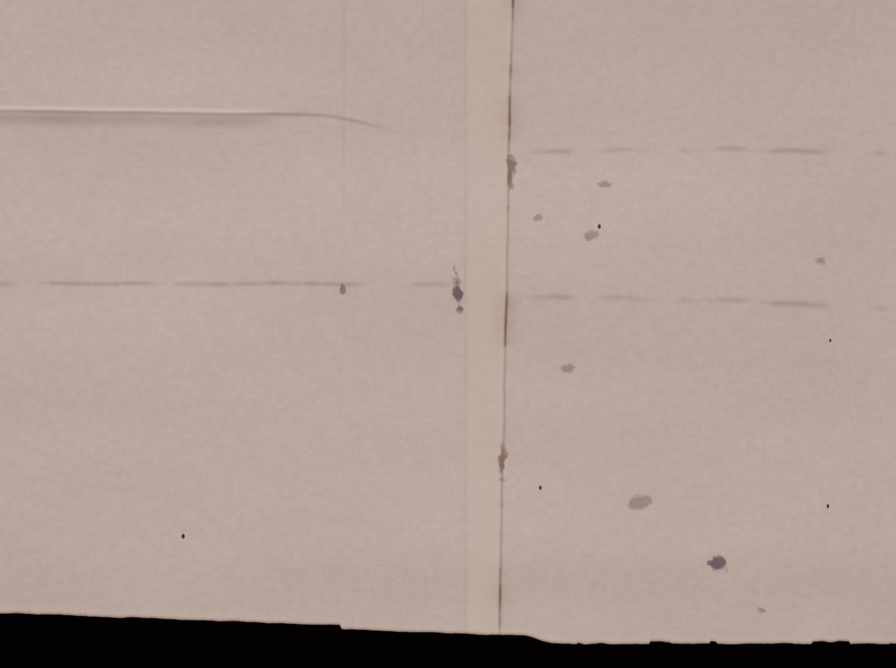
This texture is drawn by a WebGL 1 fragment shader. Its source:

```glsl
precision highp float;
// Old folded paper sheet with a pasted seam, creases and stains over a black ground.

#define PAPER vec3(0.733, 0.671, 0.637)
#define SHADE vec3(0.705, 0.636, 0.598)
#define WARM vec3(0.765, 0.685, 0.630)
#define BROWN vec3(0.43, 0.32, 0.27)
#define INK vec3(0.34, 0.27, 0.30)
#define GROUND vec3(0.010, 0.002, 0.002)
#define GRAIN 0.016
#define BANDING 0.55
#define SPECKS 5
#define SMUDGES 7

uniform vec2 u_resolution;

float hash(vec2 p) {
  vec3 q = fract(vec3(p.xyx) * 0.1031);
  q += dot(q, q.yzx + 33.33);
  return fract((q.x + q.y) * q.z);
}

float noise(vec2 p) {
  vec2 i = floor(p), f = fract(p);
  f = f * f * (3.0 - 2.0 * f);
  return mix(mix(hash(i), hash(i + vec2(1, 0)), f.x),
             mix(hash(i + vec2(0, 1)), hash(i + vec2(1, 1)), f.x), f.y);
}

float fbm(vec2 p) {
  float sum = 0.0, amp = 0.53;
  for (int i = 0; i < 4; i++) {
    sum += amp * noise(p);
    p = p * 2.03 + 17.1;
    amp *= 0.5;
  }
  return sum;
}

// Soft line profile around zero.
float ridge(float d, float width) {
  return exp(-d * d / (width * width));
}

// Ragged spot with radii r.
float blot(vec2 p, vec2 centre, vec2 r) {
  float d = length((p - centre) / r) + (fbm(p * 75.0) - 0.5) * 1.7;
  return 1.0 - smoothstep(0.45, 1.15, d);
}

// Height of the torn lower border.
float border(float x) {
  float y = 0.082 - 0.035 * min(x, 0.83);
  y -= 0.006 * smoothstep(0.508, 0.512, x) + 0.011 * smoothstep(0.78, 0.83, x);
  float nick = smoothstep(0.80, 0.95, noise(vec2(x * 45.0, 3.0))) * step(0.8, x);
  return y + 0.004 * (fbm(vec2(x * 40.0, 8.0)) - 0.5) + 0.004 * nick;
}

void main() {
  vec2 p = gl_FragCoord.xy / u_resolution.y;
  float px = 1.0 / u_resolution.y;
  float wobble = fbm(vec2(p.x * 9.0, 2.0)) - 0.5;

  // Cloudy tone, wide horizontal bands and fine weave
  float bands = noise(vec2(p.x * 1.3, p.y * 15.0)) - 0.5;
  float cloud = fbm(p * vec2(4.0, 7.0)) - 0.5;
  float tone = 0.33 + BANDING * bands + 0.8 * cloud + 0.2 * smoothstep(0.7, 1.34, p.x);
  tone += 0.35 * smoothstep(0.2, 0.03, p.y) + 0.15 * smoothstep(0.85, 1.0, p.y);
  vec3 col = mix(PAPER, SHADE, clamp(tone, -0.2, 1.3));
  float weave = noise(p * vec2(210.0, 130.0)) + noise(p * vec2(90.0, 260.0)) - 1.0;
  col += GRAIN * weave;

  // Overlapping strip and its dark, broken seam
  float seamX = 0.747 + 0.020 * p.y + 0.004 * (fbm(vec2(p.y * 14.0, 5.0)) - 0.5);
  float strip = smoothstep(0.692, 0.704, p.x) * (1.0 - smoothstep(seamX - 0.006, seamX, p.x));
  col = mix(col, WARM, 0.36 * strip);
  float wear = smoothstep(0.35, 0.75, fbm(vec2(p.y * 22.0, 11.0)));
  col = mix(col, BROWN, (0.25 + 0.6 * wear) * ridge(p.x - seamX, 0.0022));
  col = mix(col, WARM, 0.35 * ridge(p.x - seamX + 0.006, 0.004));
  col = mix(col, BROWN, 0.12 * wear * ridge(p.x - seamX, 0.016));
  col = mix(col, BROWN, 0.06 * ridge(p.x - 0.515, 0.002) * smoothstep(0.4, 0.9, p.y));
  col = mix(col, BROWN, 0.05 * ridge(p.x - 0.697, 0.003));

  // Raised crease at upper left: lit ridge over a brown shadow
  float creaseY = 0.836 - 0.012 * p.x + 0.004 * wobble - 0.5 * pow(max(p.x - 0.48, 0.0), 1.4);
  float c = p.y - creaseY;
  float lit = 1.0 - smoothstep(0.36, 0.44, p.x);
  float tail = 1.0 - smoothstep(0.50, 0.61, p.x);
  float patchy = 0.4 + fbm(vec2(p.x * 12.0, p.y * 30.0));
  col = mix(col, BROWN, 0.26 * lit * patchy * ridge(c + 0.013, 0.010));
  col = mix(col, BROWN, 0.32 * tail * patchy * ridge(c + 0.003, 0.003));
  col = mix(col, vec3(0.81, 0.735, 0.67), 0.75 * lit * ridge(c - 0.002, 0.0035));

  // Faint level folds on both sides
  float left = 1.0 - smoothstep(0.62, 0.70, p.x);
  float right = smoothstep(0.76, 0.85, p.x);
  float broken = smoothstep(0.25, 0.7, fbm(vec2(p.x * 24.0, 4.0)));
  float folds = left * ridge(p.y - 0.574 - 0.008 * wobble, 0.0035);
  folds += right * ridge(p.y - 0.773 - 0.012 * wobble, 0.004);
  folds += right * ridge(p.y - 0.58 + 0.03 * p.x - 0.010 * wobble, 0.0045);
  col = mix(col, BROWN, 0.24 * broken * folds);

  // Faint smudges, mostly on the right, and tiny dark specks
  for (int i = 0; i < SMUDGES; i++) {
    float k = float(i);
    vec2 at = vec2(0.64 + 0.62 * hash(vec2(k, 2.3)), 0.07 + 0.68 * hash(vec2(k, 7.9)));
    vec2 size = vec2(0.009, 0.006) * (0.7 + hash(vec2(k, 4.4)));
    col = mix(col, BROWN, 0.38 * blot(p, at, size));
  }
  for (int i = 0; i < SPECKS; i++) {
    float k = float(i);
    vec2 at = vec2(1.30 * hash(vec2(k, 21.7)), 0.14 + 0.65 * hash(vec2(k, 35.1)));
    float r = 0.0015 + 0.0018 * hash(vec2(k, 13.0));
    float d = length((p - at) * vec2(1.2, 0.8));
    col = mix(col, vec3(0.20, 0.09, 0.08), 0.85 * (1.0 - smoothstep(r - px, r + px, d)));
  }

  // Larger ink and seam stains
  float ink = blot(p, vec2(0.685 + 0.12 * (0.563 - p.y), 0.563), vec2(0.007, 0.027));
  ink = max(ink, blot(p, vec2(1.075, 0.154), vec2(0.014, 0.012)));
  ink = max(ink, 0.7 * blot(p, vec2(0.512, 0.568), vec2(0.005, 0.009)));
  col = mix(col, INK, 0.75 * ink);
  float rust = max(blot(p, vec2(0.764, 0.738), vec2(0.008, 0.028)),
                   blot(p, vec2(0.751, 0.31), vec2(0.007, 0.028)));
  col = mix(col, BROWN, 0.65 * rust);

  // Torn border against the ground
  float above = p.y - border(p.x);
  col = mix(col, WARM, 0.3 * ridge(above - 0.006, 0.006));
  col = mix(col, BROWN, 0.45 * ridge(above, 0.003));
  gl_FragColor = vec4(mix(GROUND, col, smoothstep(-px, px, above)), 1.0);
}
```
